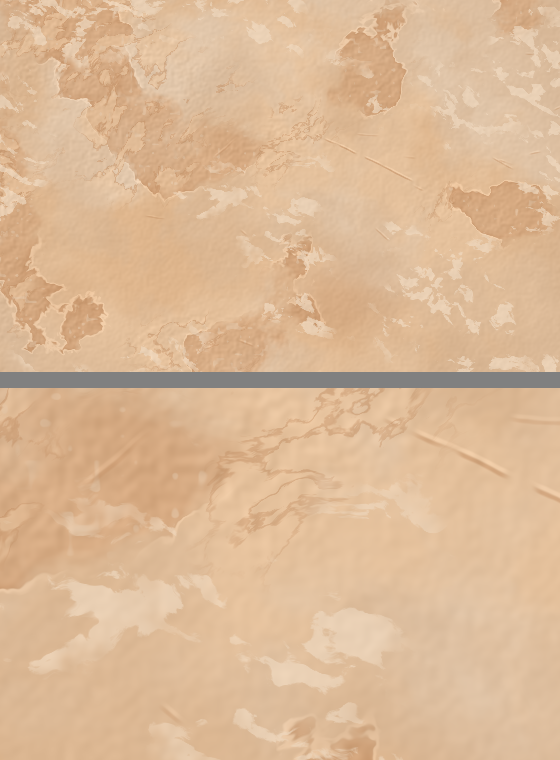
Top: the whole. Bottom: its middle third, enlarged.
Write a WebGL 1 fragment shader that draws this texture.

```glsl
precision highp float;
// Weathered peach plaster: a smooth cream skin with ragged ochre recesses,
// rust-stained edges, slanted trowel chips, pale flecks and fine scratches.
// Warped fractal noise is thresholded for each layer, then lit by fine grain.
uniform vec2 u_resolution;

float hash(vec2 p) {
  vec3 q = fract(p.xyx * 0.1031);
  q += dot(q, q.yzx + 33.33);
  return fract((q.x + q.y) * q.z);
}

float noise(vec2 p) {
  vec2 i = floor(p), f = fract(p);
  f = f * f * (3.0 - 2.0 * f);
  return mix(mix(hash(i), hash(i + vec2(1, 0)), f.x),
             mix(hash(i + vec2(0, 1)), hash(i + vec2(1, 1)), f.x), f.y);
}

float fbm(vec2 p) {
  float sum = 0.0, amp = 0.5;
  for (int i = 0; i < 6; i++) {
    sum += amp * noise(p);
    p = mat2(0.8, 0.6, -0.6, 0.8) * p * 2.03 + 17.3;
    amp *= 0.52;
  }
  return sum;
}

float blob(vec2 p, vec2 center, vec2 radius) {
  vec2 d = (p - center) / radius;
  return exp(-dot(d, d));
}

vec2 rotate(vec2 p, float a) {
  return vec2(cos(a) * p.x + sin(a) * p.y, cos(a) * p.y - sin(a) * p.x);
}

// x: dark groove, y: lit lip of a scratch from a, at the given angle and length
vec2 scratch(vec2 p, vec2 a, float angle, float len) {
  vec2 q = rotate(p - a, angle);
  float ends = smoothstep(0.0, 0.015, q.x) * smoothstep(len, len - 0.015, q.x);
  return ends * vec2(smoothstep(0.003, 0.0005, abs(q.y)),
                     smoothstep(0.003, 0.0005, abs(q.y - 0.004)));
}

void main() {
  vec2 p = gl_FragCoord.xy / u_resolution.y;
  vec2 warp = vec2(fbm(p * 4.0 + 3.1), fbm(p * 4.0 + 41.7)) - 0.5;
  vec2 w = p + 0.16 * warp;

  // Broad washes of the smooth skin
  vec3 cream = vec3(0.895, 0.755, 0.61);
  vec3 tan_ = vec3(0.87, 0.71, 0.55);
  vec3 pale = vec3(0.885, 0.78, 0.67);
  vec3 dusk = vec3(0.84, 0.71, 0.58);
  vec3 ochre = vec3(0.825, 0.645, 0.485);
  vec3 rust = vec3(0.75, 0.54, 0.37);
  vec3 color = mix(tan_, cream, smoothstep(0.36, 0.58, fbm(w * 2.6 + 8.0)));
  float paleness = fbm(w * 3.0 + 60.0) + 0.22 * (p.y - 0.55)
                 + 0.14 * blob(p, vec2(0.62, 0.87), vec2(0.2, 0.15));
  color = mix(color, pale, smoothstep(0.43, 0.65, paleness));
  float rim = length((p - vec2(0.75, 0.5)) * vec2(1.15, 1.3));
  color = mix(color, dusk, 0.75 * smoothstep(0.6, 1.05, rim));
  color = mix(color, dusk, 0.5 * smoothstep(0.5, 0.66, fbm(w * 5.0 + 90.0)));
  color = mix(color, ochre * 0.98, 0.7 * blob(w, vec2(0.92, 0.19), vec2(0.15, 0.11)));

  // Recesses where the skin has come away; edges run from crisp to soft
  float bare = blob(p, vec2(0.46, 0.63), vec2(0.25, 0.17))
             + 0.8 * blob(p, vec2(0.22, 0.88), vec2(0.25, 0.11))
             + 0.9 * blob(p, vec2(0.0, 0.36), vec2(0.1, 0.25))
             + 0.9 * blob(p, vec2(0.53, 0.07), vec2(0.17, 0.08))
             + 0.5 * blob(rotate(p - vec2(0.93, 0.78), 0.7), vec2(0.0), vec2(0.35, 0.11))
             + 0.4 * blob(p, vec2(1.2, 0.42), vec2(0.15, 0.2));
  float field = fbm(w * 5.0 + 23.0) - 0.66 + 0.29 * bare;
  float crisp = smoothstep(0.4, 0.58, fbm(p * 4.5 + 70.0));
  float recess = smoothstep(-0.01, mix(0.16, 0.018, crisp), field);
  color = mix(color, ochre, recess * (0.5 + 0.5 * fbm(p * 8.0)));
  float stain = smoothstep(0.0, 0.012, field) * exp(-max(field, 0.0) * 28.0);
  color = mix(color, rust, 0.6 * crisp * stain);
  float lip = smoothstep(-0.025, -0.008, field) * smoothstep(0.006, -0.004, field);
  color += 0.06 * crisp * lip;

  // Slanted trowel chips, gathered around the recesses
  vec2 slant = rotate(w, 0.65) * vec2(13.0, 25.0);
  float chip = fbm(slant + 5.0);
  float zone = smoothstep(0.12, 0.45, bare) * smoothstep(0.4, 0.56, fbm(p * 5.0 + 33.0));
  float outline = smoothstep(0.535, 0.56, chip) * smoothstep(0.61, 0.57, chip);
  color = mix(color, cream * 1.015, 0.65 * zone * smoothstep(0.55, 0.59, chip));
  color = mix(color, rust, 0.42 * zone * outline);

  // Pale flecks: scattered scraps, and specks inside the recesses
  float fleckZone = smoothstep(0.49, 0.62, fbm(p * 4.0 + 120.0) + 0.06 * (p.x - 0.7));
  float fleck = smoothstep(0.60, 0.66, fbm(rotate(w, -0.4) * vec2(22.0, 36.0)));
  color = mix(color, vec3(0.93, 0.84, 0.74), 0.75 * fleckZone * fleck);
  float speck = smoothstep(0.8, 0.92, noise(p * 85.0 + 9.0));
  color = mix(color, pale, 0.5 * speck * recess);

  // One long gouge and a scatter of short scratches
  vec2 bent = p + 0.025 * warp;
  vec2 marks = scratch(bent, vec2(0.84, 0.645), -0.47, 0.31);
  for (int i = 0; i < 16; i++) {
    float k = float(i);
    vec2 start = vec2(1.5 * hash(vec2(k, 2.0)), hash(vec2(k, 7.0)));
    float angle = mix(-0.8, 1.2, hash(vec2(k, 13.0)));
    marks += 0.7 * scratch(bent, start, angle, 0.03 + 0.07 * hash(vec2(k, 19.0)));
  }
  marks *= smoothstep(0.25, 0.6, noise(p * 30.0));
  color = mix(color, rust, 0.5 * min(marks.x, 1.0)) + 0.05 * min(marks.y, 1.0);

  // Fine grain lit from the upper left, rougher in bare plaster
  vec2 toLight = vec2(-0.004, 0.004);
  float grain = noise(p * 120.0) - noise((p + toLight) * 120.0)
              + noise(p * 60.0) - noise((p + toLight) * 60.0);
  color += grain * (0.022 + 0.025 * max(recess, zone));
  color += 0.035 * (fbm(p * 14.0) - 0.5);
  gl_FragColor = vec4(clamp(color, 0.0, 1.0), 1.0);
}
```
